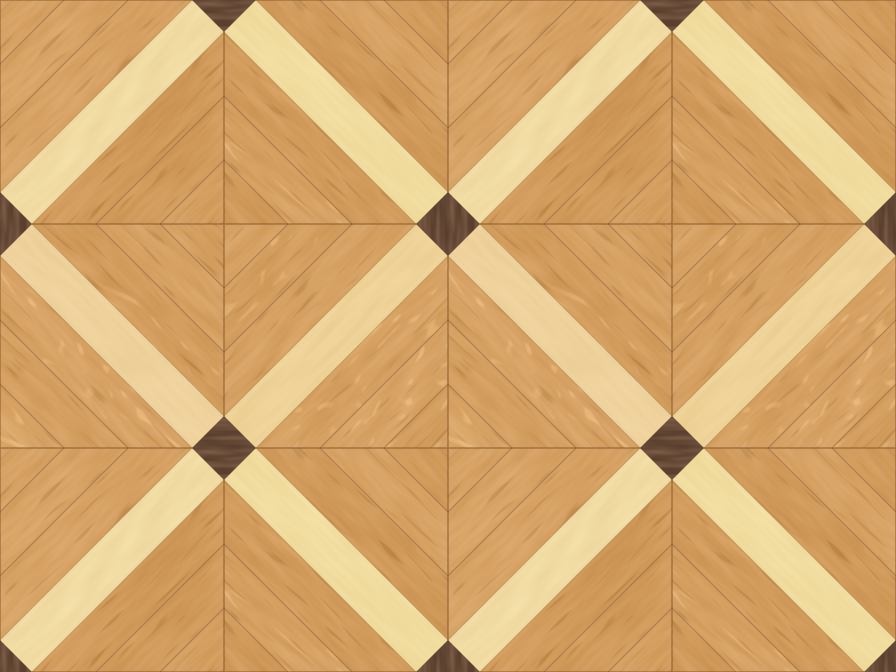
Reproduce this texture procedurally as a WebGL 1 fragment shader.

```glsl
precision highp float;

// Parquet floor: square panels of seven diagonal strips, mirrored from panel to
// panel, so that pale maple centre strips form a lattice with walnut diamonds at
// its nodes. Each oak strip gets its own tone and stretched gradient-noise grain.

uniform vec2 u_resolution;

float hash(vec2 p) {
  return fract(sin(dot(p, vec2(127.1, 311.7))) * 4375.85);
}

float cornerSlope(vec2 cell, vec2 offset) {
  float angle = 6.2832 * hash(cell);
  return dot(vec2(cos(angle), sin(angle)), offset);
}

// Gradient noise, roughly -0.7 to 0.7
float noise(vec2 p) {
  vec2 i = floor(p), f = fract(p);
  vec2 s = f * f * f * (f * (f * 6.0 - 15.0) + 10.0);
  vec2 e = vec2(1.0, 0.0);
  float low = mix(cornerSlope(i, f), cornerSlope(i + e.xy, f - e.xy), s.x);
  float high = mix(cornerSlope(i + e.yx, f - e.yx), cornerSlope(i + e.xx, f - e.xx), s.x);
  return mix(low, high, s.y);
}

// Coverage of a thin line of the given half width
float lineCover(float dist, float halfWidth, float pixel) {
  return min(clamp((halfWidth - dist) / pixel + 0.5, 0.0, 1.0), 2.0 * halfWidth / pixel);
}

// Wood colours: g.x runs along the grain, g.y across it
vec3 oak(vec2 g, float seed) {
  vec2 q = g + seed * vec2(17.0, 31.0);
  float warp = noise(q * vec2(1.1, 2.6));
  float rings = sin(34.0 * (g.y + 0.45 * warp) + seed * 20.0);
  float streaks = noise(q * vec2(1.8, 20.0));
  float fibres = noise(q * vec2(8.0, 52.0));
  float tone = 0.5 + 0.85 * (seed - 0.5) + 0.2 * rings + 0.6 * streaks + 0.55 * fibres;
  vec3 colour = mix(vec3(0.81, 0.595, 0.345), vec3(0.85, 0.645, 0.405), tone);
  // Short pale ray flecks on some strips
  float fleck = smoothstep(0.22, 0.5, noise(q * vec2(9.0, 27.0) + 5.0 * warp));
  colour += vec3(0.06, 0.07, 0.07) * fleck * step(0.6, fract(seed * 7.3));
  // Dark pores
  float pores = smoothstep(0.25, 0.55, noise(q * vec2(5.0, 44.0) + 9.0));
  return colour - vec3(0.07, 0.07, 0.06) * pores;
}

vec3 maple(vec2 g, vec2 panel) {
  vec3 colour = mix(vec3(0.945, 0.86, 0.64), vec3(0.935, 0.82, 0.61), panel.y);
  colour -= vec3(0.0, -0.004, 0.018) * panel.x;
  vec2 q = g + panel * vec2(5.3, 9.1);
  float figure = sin(40.0 * (g.y + 0.3 * noise(q * vec2(1.3, 4.0))));
  float fibres = noise(q * vec2(5.0, 40.0));
  return colour + vec3(0.6, 0.9, 1.1) * (0.007 * figure + 0.025 * fibres);
}

vec3 walnut(vec2 g) {
  float streaks = noise(g * vec2(3.0, 34.0) + 3.7);
  float fibres = noise(g * vec2(9.0, 58.0) + 8.1);
  return vec3(0.41, 0.295, 0.22) + vec3(0.12, 0.10, 0.08) * (streaks + 0.6 * fibres);
}

void main() {
  // Three panels down, counted from the top; the design repeats every two
  float pixel = 3.0 / u_resolution.y;
  vec2 p = gl_FragCoord.xy * pixel;
  p.y = 3.0 - p.y;
  vec2 panel = mod(floor(p), 2.0);
  vec2 f = fract(p);

  // Diagonal axes, mirrored in alternate panels
  float mirrored = mod(panel.x + panel.y, 2.0);
  float along = mix(f.x - f.y, f.x + f.y - 1.0, mirrored);
  float across = mix(f.x + f.y - 1.0, f.x - f.y, mirrored);
  vec2 grain = vec2(along, across) * 0.7071;

  // Seven equal strips, oak on both sides of the maple one
  float strip = floor((across + 1.0) * 3.5);
  float seed = hash(vec2(strip + 1.7, panel.x * 3.1 + panel.y * 7.7));
  float mapleCover = clamp((1.0 / 7.0 - abs(across)) * 0.7071 / pixel + 0.5, 0.0, 1.0);
  vec3 colour = mix(oak(grain, seed), maple(grain, panel), mapleCover);

  // Seams between strips, softer beside the maple
  float seamDistance = (0.5 - abs(fract((across + 1.0) * 3.5) - 0.5)) * 0.2020;
  float besideMaple = 1.0 - step(0.25, abs(across));
  float seam = lineCover(seamDistance, 0.0028, pixel);
  colour = mix(colour, vec3(0.58, 0.40, 0.23), seam * mix(0.55, 0.3, besideMaple));

  // Seams between panels
  vec2 edge = 0.5 - abs(f - 0.5);
  float joint = lineCover(min(edge.x, edge.y), 0.003, pixel);
  colour = mix(colour, vec3(0.50, 0.34, 0.19), joint * 0.7);

  // Walnut diamonds at the lattice nodes, grain turned on alternate rows
  vec2 node = floor(p + 0.5);
  vec2 d = p - node;
  vec2 diamondGrain = mix(d, d.yx, mod(node.y, 2.0));
  float diamond = (1.0 / 7.0 - 1.0 + abs(along)) * 0.7071;
  float diamondCover = clamp(diamond / pixel + 0.5, 0.0, 1.0);
  colour = mix(colour, walnut(diamondGrain), diamondCover);

  gl_FragColor = vec4(colour, 1.0);
}
```
